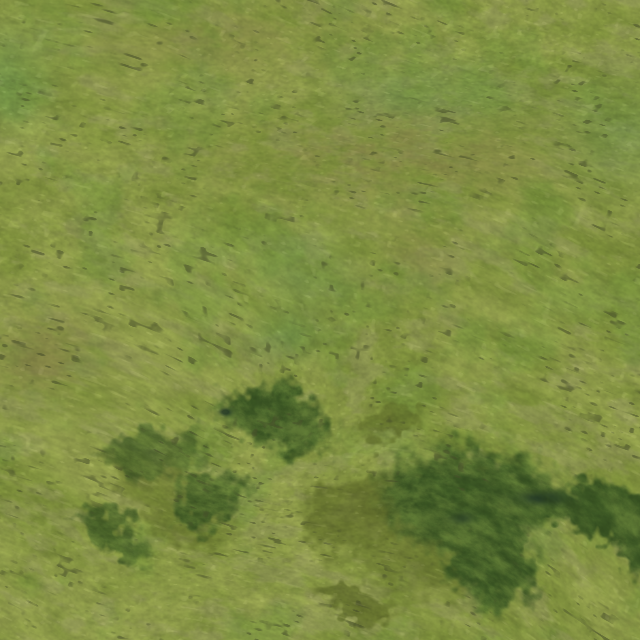
Give the GLSL for this texture, as a Shadertoy shader.

```glsl
// Sunlit mossy meadow with slanted grass grain and dark clumps in the lower half.

float hash(vec2 p) {
    vec3 q = fract(vec3(p.xyx) * 0.1031);
    q += dot(q, q.yzx + 33.33);
    return fract((q.x + q.y) * q.z);
}

float noise(vec2 p) {
    vec2 cell = floor(p), f = fract(p);
    f = f * f * (3.0 - 2.0 * f);
    return mix(mix(hash(cell), hash(cell + vec2(1, 0)), f.x),
               mix(hash(cell + vec2(0, 1)), hash(cell + vec2(1, 1)), f.x), f.y);
}

float fbm(vec2 p) {
    float sum = 0.0, amp = 0.5;
    for (int i = 0; i < 5; i++) {
        sum += amp * noise(p);
        p = mat2(1.6, 1.2, -1.2, 1.6) * p + 17.3;
        amp *= 0.5;
    }
    return sum / 0.97;
}

vec2 turn(vec2 p, float angle) {
    float c = cos(angle), s = sin(angle);
    return vec2(c * p.x + s * p.y, c * p.y - s * p.x);
}

// Ragged elliptical clump: 1 inside, 0 outside.
float clump(vec2 p, vec2 center, vec2 radius, float angle) {
    float d = length(turn(p - center, angle) / radius);
    return 1.0 - smoothstep(0.72, 1.22, d);
}

// Wide soft tint.
float glow(vec2 p, vec2 center, vec2 radius) {
    vec2 d = (p - center) / radius;
    return exp(-dot(d, d));
}

void mainImage(out vec4 fragColor, in vec2 fragCoord) {
    vec2 uv = fragCoord / iResolution.xy;

    // Grain coordinates run along the slope, down to the right.
    vec2 grain = turn(uv, -0.36 + 0.25 * (noise(uv * 3.0) - 0.5));
    float broad = fbm(grain * vec2(5.0, 9.0) + 3.0);
    float mottled = fbm(grain * vec2(16.0, 30.0) + 41.0);
    float tufts = fbm(grain * vec2(48.0, 85.0) + 9.0);
    float blades = noise(grain * vec2(130.0, 250.0));
    float fine = noise(uv * 300.0 + 70.0);

    // Meadow ground: yellow green, pale straw and olive.
    vec3 col = mix(vec3(0.47, 0.54, 0.22), vec3(0.57, 0.615, 0.30),
                   smoothstep(0.25, 0.72, broad * 0.45 + mottled * 0.55));
    float straw = smoothstep(0.48, 0.72, fbm(grain * vec2(22.0, 45.0) + 88.0));
    col = mix(col, vec3(0.57, 0.585, 0.36), straw * 0.5);
    float lush = smoothstep(0.5, 0.75, fbm(uv * 13.0 + 25.0));
    col = mix(col, vec3(0.42, 0.55, 0.22), lush * 0.4);

    // Cool green and dry brown areas.
    float cool = 0.6 * glow(uv, vec2(0.01, 0.88), vec2(0.06, 0.07))
               + 0.6 * glow(uv, vec2(0.45, 0.475), vec2(0.05, 0.035))
               + 0.4 * glow(uv, vec2(0.48, 0.57), vec2(0.07, 0.06))
               + 0.4 * glow(uv, vec2(0.67, 0.85), vec2(0.14, 0.05))
               + 0.4 * glow(uv, vec2(0.97, 0.79), vec2(0.09, 0.08));
    col = mix(col, vec3(0.40, 0.55, 0.28), min(cool * (0.5 + mottled), 0.8));
    float dry = 0.65 * glow(uv, vec2(0.62, 0.76), vec2(0.25, 0.07))
              + 0.65 * glow(uv, vec2(0.07, 0.44), vec2(0.09, 0.07))
              + 0.45 * glow(uv, vec2(0.66, 0.61), vec2(0.06, 0.07))
              + 0.45 * glow(uv, vec2(0.36, 0.94), vec2(0.20, 0.06));
    dry *= smoothstep(0.3, 0.7, mottled * 0.6 + tufts * 0.4);
    col = mix(col, vec3(0.47, 0.45, 0.25), min(dry, 0.8));

    // Edges of the clumps are frayed by two scales of displacement.
    vec2 fray = vec2(fbm(uv * 18.0 + 5.0), fbm(uv * 18.0 + 60.0)) - 0.5;
    fray += 0.45 * (vec2(noise(uv * 90.0), noise(uv * 90.0 + 31.0)) - 0.5);
    vec2 p = uv + fray * 0.065;

    // Olive fringe.
    float olive = 0.85 * clump(p, vec2(0.56, 0.20), vec2(0.085, 0.065), 0.3);
    olive = max(olive, 0.85 * clump(p, vec2(0.55, 0.055), vec2(0.065, 0.026), -0.4));
    olive = max(olive, 0.75 * clump(p, vec2(0.605, 0.33), vec2(0.047, 0.024), 0.2));
    olive = max(olive, 0.55 * clump(p, vec2(0.64, 0.13), vec2(0.10, 0.07), -0.3));
    olive = max(olive, 0.55 * clump(p, vec2(0.26, 0.23), vec2(0.11, 0.055), -0.6));
    col = mix(col, vec3(0.37, 0.42, 0.16), olive * (0.55 + 0.65 * mottled));

    // Deep green clumps: left group, middle, then the large right mass.
    float dark = 0.70 * clump(p, vec2(0.235, 0.295), vec2(0.082, 0.042), 0.1);
    dark = max(dark, 0.88 * clump(p, vec2(0.325, 0.225), vec2(0.052, 0.046), 0.5));
    dark = max(dark, 0.80 * clump(p, vec2(0.178, 0.167), vec2(0.065, 0.032), -0.5));
    dark = max(dark, clump(p, vec2(0.435, 0.35), vec2(0.079, 0.053), -0.15));
    dark = max(dark, clump(p, vec2(0.735, 0.215), vec2(0.145, 0.085), -0.1));
    dark = max(dark, clump(p, vec2(0.765, 0.125), vec2(0.064, 0.073), 0.0));
    dark = max(dark, clump(p, vec2(0.92, 0.205), vec2(0.13, 0.040), -0.08));
    dark = max(dark, clump(p, vec2(1.0, 0.15), vec2(0.04, 0.055), 0.0));
    vec3 moss = mix(vec3(0.21, 0.32, 0.13), vec3(0.34, 0.44, 0.19),
                    smoothstep(0.28, 0.75, mottled * 0.5 + tufts * 0.5));
    col = mix(col, moss, dark * 0.95);

    // Shadowed hollows at the clumps' deepest points.
    float hollow = glow(uv, vec2(0.85, 0.222), vec2(0.035, 0.010))
                 + glow(uv, vec2(0.352, 0.356), vec2(0.010, 0.006))
                 + 0.6 * glow(uv, vec2(0.72, 0.19), vec2(0.018, 0.009));
    col = mix(col, vec3(0.12, 0.20, 0.14), min(hollow * (0.3 + tufts), 0.8));

    // Blade grain, sparse dark nicks and pale tips.
    float relief = (tufts - 0.5) * 0.20 + (blades - 0.5) * 0.09 + (fine - 0.5) * 0.04;
    col *= 1.0 + relief;
    float nicks = smoothstep(0.73, 0.93, noise(grain * vec2(75.0, 190.0) + 130.0));
    nicks *= smoothstep(0.42, 0.66, fbm(uv * 20.0 + 77.0) + dry * 0.15);
    col = mix(col, vec3(0.27, 0.30, 0.16), nicks * 0.55);
    float tips = smoothstep(0.76, 0.97, noise(grain * vec2(85.0, 170.0) + 210.0));
    col += vec3(0.045, 0.04, 0.04) * tips * (1.0 - dark);

    fragColor = vec4(clamp(col, 0.0, 1.0), 1.0);
}
```
